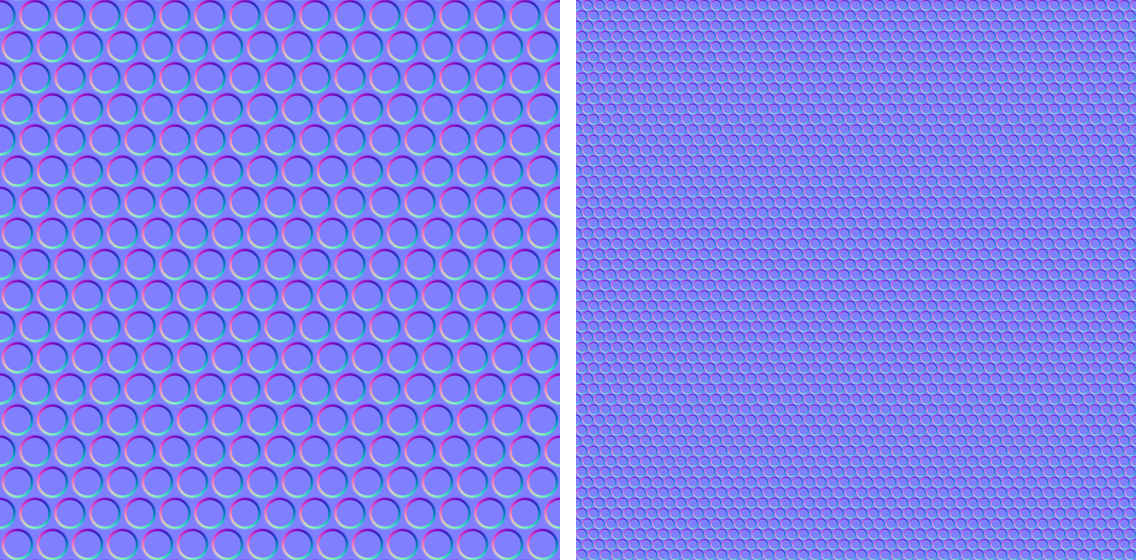
Left: one tile. Right: repeated 3 by 3.
A WebGL 2 fragment shader for this texture map:

```glsl
#version 300 es
precision highp float;
// Tangent-space normal map of a staggered sheet of round, flat-topped studs with light wear between them.
uniform vec2 u_resolution;
out vec4 outColor;

const float COLUMNS = 16.0;        // studs across
const float ROWS = 18.0;           // rows down, even so that the stagger wraps
const vec2 RIM_INNER = vec2(0.365, 0.395); // crisp start of the bevel, in column pitches
const vec2 RIM_OUTER = vec2(0.410, 0.485); // soft end of the bevel
const float RIM_TILT = 0.96;       // sideways part of the normal on the bevel
const float WEAR_GRID = 30.0;      // possible worn patches per side
const float WEAR_CHANCE = 0.16;
const float GRAIN_CELLS = 210.0;   // pits per side within the worn patches
const float WEAR_TILT = 0.22;
const int SAMPLES = 3;             // antialiasing samples per axis

vec2 hash2(vec2 p) {
    vec3 q = fract(p.xyx * vec3(0.1031, 0.1030, 0.0973));
    q += dot(q, q.yzx + 33.33);
    return fract((q.xx + q.yz) * q.zy);
}

// Sum of the bevel slopes of the nearest stud in each of three rows.
vec2 studTilt(vec2 uv) {
    float rowHeight = COLUMNS / ROWS;
    vec2 p = uv * COLUMNS;
    float row = floor(uv.y * ROWS);
    vec2 tilt = vec2(0.0);
    for (int i = -1; i <= 1; i++) {
        float r = row + float(i);
        float stagger = 0.5 * mod(r, 2.0);
        vec2 d = vec2(fract(p.x + stagger) - 0.5, p.y - (r + 0.5) * rowHeight);
        float radius = length(d);
        float bevel = smoothstep(RIM_INNER.x, RIM_INNER.y, radius)
                    * (1.0 - smoothstep(RIM_OUTER.x, RIM_OUTER.y, radius));
        tilt -= d / max(radius, 0.001) * bevel * RIM_TILT;
    }
    return tilt;
}

// One where the flat ground lies, zero on the studs.
float groundMask(vec2 uv) {
    float row = floor(uv.y * ROWS);
    float nearest = 1.0;
    for (int i = -1; i <= 1; i++) {
        float r = row + float(i);
        float dx = fract(uv.x * COLUMNS + 0.5 * mod(r, 2.0)) - 0.5;
        float dy = uv.y * COLUMNS - (r + 0.5) * COLUMNS / ROWS;
        nearest = min(nearest, length(vec2(dx, dy)));
    }
    return smoothstep(0.43, 0.48, nearest);
}

// Sparse slanted patches scattered on a wrapping grid.
float wearMask(vec2 uv) {
    vec2 p = uv * WEAR_GRID;
    vec2 cell = floor(p);
    float mask = 0.0;
    for (int y = -1; y <= 1; y++)
    for (int x = -1; x <= 1; x++) {
        vec2 c = cell + vec2(x, y);
        vec2 id = mod(c, WEAR_GRID);
        vec2 d = p - c - hash2(id + 7.0);
        vec2 traits = hash2(id + 61.0);
        d.y -= d.x * (traits.y - 0.3);
        float spot = 1.0 - smoothstep(0.15, 0.65, length(d * vec2(0.8, 1.4)));
        mask = max(mask, spot * step(traits.x, WEAR_CHANCE));
    }
    return mask;
}

// Slope of wrapping cellular pits: points away from the nearest feature.
vec2 grainTilt(vec2 uv) {
    vec2 p = uv * GRAIN_CELLS;
    vec2 cell = floor(p);
    vec2 nearest = vec2(2.0);
    for (int y = -1; y <= 1; y++)
    for (int x = -1; x <= 1; x++) {
        vec2 c = cell + vec2(x, y);
        vec2 d = p - c - hash2(mod(c, GRAIN_CELLS));
        if (dot(d, d) < dot(nearest, nearest)) nearest = d;
    }
    return nearest;
}

vec3 encodedNormal(vec2 uv) {
    vec2 tilt = studTilt(uv);
    tilt += grainTilt(uv) * wearMask(uv) * groundMask(uv) * WEAR_TILT;
    float z = sqrt(max(1.0 - dot(tilt, tilt), 0.0));
    return vec3(tilt, z) * 0.5 + 0.5;
}

void main() {
    vec3 color = vec3(0.0);
    for (int y = 0; y < SAMPLES; y++)
    for (int x = 0; x < SAMPLES; x++) {
        vec2 offset = (vec2(x, y) + 0.5) / float(SAMPLES) - 0.5;
        color += encodedNormal((gl_FragCoord.xy + offset) / u_resolution);
    }
    outColor = vec4(color / float(SAMPLES * SAMPLES), 1.0);
}
```
